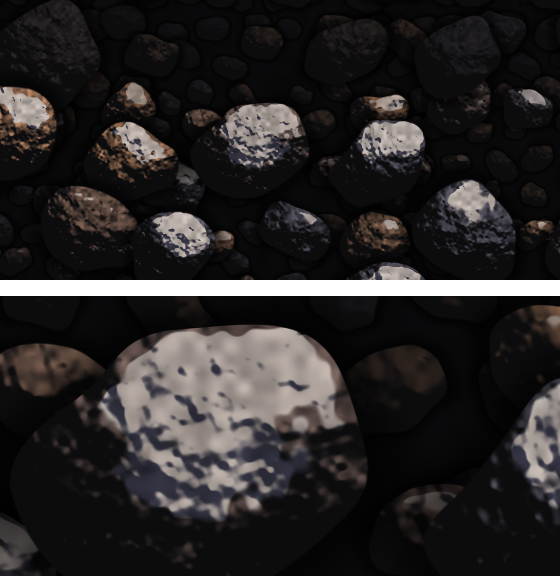
Top: the whole. Bottom: its middle third, enlarged.
A Shadertoy shader for this texture:

```glsl
// Rounded river stones in low sun: dark brown rock with pale mineral crusts.
// Staggered grids of warped domes are painted from small to large and from
// back to front, each lit from above with a noise bump and a contact shadow.

const vec3 GAP_COLOR = vec3(0.035, 0.034, 0.040);
const vec3 AMBIENT = vec3(0.047, 0.046, 0.052);
const vec3 WARM_ROCK = vec3(0.47, 0.33, 0.23);
const vec3 COOL_ROCK = vec3(0.25, 0.24, 0.28);
const vec3 CRUST_SHADE = vec3(0.20, 0.20, 0.26);
const vec3 CRUST_SUN = vec3(0.71, 0.67, 0.645);
const vec3 SUN_DIR = vec3(0.34, 0.75, 0.56);

float hash(vec2 p) {
    return fract(sin(dot(p, vec2(127.1, 311.7))) * 43758.5453);
}

float noise(vec2 p) {
    vec2 i = floor(p), f = fract(p);
    f = f * f * (3.0 - 2.0 * f);
    return mix(mix(hash(i), hash(i + vec2(1, 0)), f.x),
               mix(hash(i + vec2(0, 1)), hash(i + vec2(1, 1)), f.x), f.y);
}

float fbm(vec2 p) {
    float sum = 0.0, amplitude = 0.54;
    for (int i = 0; i < 3; i++) {
        sum += amplitude * noise(p);
        p = mat2(1.6, 1.2, -1.2, 1.6) * p + 7.3;
        amplitude *= 0.5;
    }
    return sum;
}

mat2 rotation(float angle) {
    float c = cos(angle), s = sin(angle);
    return mat2(c, s, -s, c);
}

// Slope of the rough surface
vec2 grainSlope(vec2 p, float frequency) {
    vec2 e = vec2(0.004, 0.0);
    float h = fbm(p * frequency);
    return vec2(fbm((p + e.xy) * frequency) - h,
                fbm((p + e.yx) * frequency) - h) / e.x;
}

// Colour of a stone at dome position q; d runs from 0 (centre) to 1 (rim)
vec3 shadeStone(vec2 p, vec2 q, float d, float seed, float crustAmount, float sun) {
    vec2 grainPos = p + seed * 3.0;
    vec3 dome = vec3(q, sqrt(max(1.0 - d * d, 0.0)) + 0.15);
    vec3 normal = normalize(dome);
    vec3 rough = normalize(normal - vec3(grainSlope(grainPos, 24.0) * 0.032, 0.0));
    float light = smoothstep(0.28, 0.95, dot(rough, SUN_DIR));

    // Bare rock with coarse speckles
    float speckle = 0.45 + 1.1 * noise(grainPos * 75.0);
    vec3 rock = mix(COOL_ROCK, WARM_ROCK, smoothstep(0.25, 0.75, fract(seed * 7.7)));
    vec3 color = AMBIENT + rock * speckle * pow(light, 1.5) * sun;

    // Ragged crust on the sunny side, worn away along the rim
    float patches = fbm(grainPos * 9.0) - 0.47 + 0.25 * (noise(grainPos * 55.0) - 0.5);
    float cover = dot(normal, SUN_DIR) + 0.9 * patches + crustAmount
                - 0.3 * smoothstep(0.78, 1.0, d);
    float crust = smoothstep(0.66, 0.74, cover);
    vec3 crustColor = mix(CRUST_SHADE, CRUST_SUN, smoothstep(0.05, 0.8, light));
    crustColor *= 0.82 + 0.36 * noise(grainPos * 60.0);
    return mix(color, crustColor, crust * min(sun, 1.0));
}

// Paint one stone over the colour behind it
vec3 paintStone(vec3 behind, vec2 p, vec2 center, vec2 radius, float angle,
                float seed, float crustAmount, float sun) {
    vec2 local = (p - center) * rotation(angle);
    vec2 w = local / radius.y * 1.1 + seed * 40.0;
    local += radius.y * 0.42 * (vec2(noise(w), noise(w + 19.0)) - 0.5);
    vec2 q = local / radius;
    vec2 powers = pow(abs(q), vec2(2.35));
    float d = pow(powers.x + powers.y, 1.0 / 2.35);
    float dist = (d - 1.0) * radius.y;
    float edge = 0.9 / iResolution.y;

    behind *= mix(0.4, 1.0, smoothstep(0.0, radius.y * 0.4, dist));
    if (dist > edge) return behind;
    vec3 color = shadeStone(p, rotation(angle) * q, d, seed, crustAmount, sun);
    return mix(behind, color, smoothstep(edge, -edge, dist));
}

// Paint a staggered grid of stones, upper rows first
vec3 paintLayer(vec3 color, vec2 p, vec2 cell, vec2 sizeRange, float density,
                float crustBias, float sunScale, float salt) {
    for (int j = 1; j >= -1; j--) {
        float row = floor(p.y / cell.y) + float(j);
        float shift = 0.5 * mod(row, 2.0);
        for (int i = -1; i <= 1; i++) {
            vec2 id = vec2(floor(p.x / cell.x + shift) + float(i), row);
            vec2 key = id + salt;
            if (hash(key + 5.1) > density) continue;
            vec2 jitter = 0.44 * (vec2(hash(key), hash(key + 31.7)) - 0.5);
            vec2 center = (id + 0.5 - vec2(shift, 0.0) + jitter) * cell;
            float size = mix(sizeRange.x, sizeRange.y, hash(key + 12.3));
            vec2 radius = size * vec2(1.0, mix(0.62, 0.88, hash(key + 3.9)));
            float angle = 1.5 * (hash(key + 8.2) - 0.6);
            float near = 1.0 - smoothstep(0.6, 0.82, center.y);
            float sun = sunScale * mix(0.28, 1.0, near) * mix(0.65, 1.1, hash(key + 44.0));
            float crust = crustBias + 0.34 * (hash(key + 21.0) - 0.5) - 0.6 * (1.0 - near);
            color = paintStone(color, p, center, radius, angle, hash(key + 2.6), crust, sun);
        }
    }
    return color;
}

void mainImage(out vec4 fragColor, in vec2 fragCoord) {
    vec2 p = fragCoord / iResolution.y;
    vec3 color = GAP_COLOR * (0.7 + 0.6 * fbm(p * 14.0));
    color = paintLayer(color, p, vec2(0.15, 0.12), vec2(0.04, 0.08), 0.9, -0.5, 0.22, 3.0);
    color = paintLayer(color, p, vec2(0.30, 0.24), vec2(0.07, 0.12), 0.8, -0.20, 0.75, 17.0);
    color = paintLayer(color, p, vec2(0.46, 0.32), vec2(0.13, 0.205), 0.85, -0.02, 1.0, 58.0);
    fragColor = vec4(color, 1.0);
}
```
